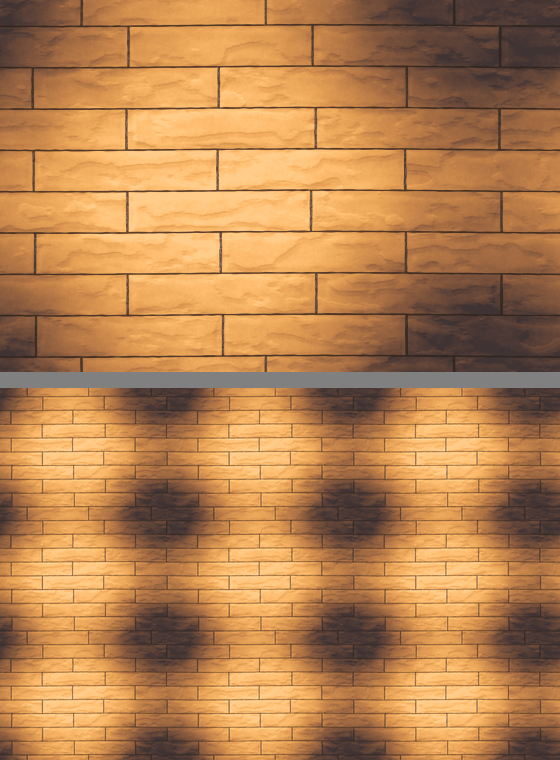
Top, the tile; bottom, the same tile 3 across and 3 down.
This texture is drawn by a Shadertoy shader. Its source:

```glsl
// Rock-faced sandstone bricks in running bond, warmed by a soft pool of light.

const float TAU = 6.2831853;
const vec2 BRICKS = vec2(3.0, 9.0);   // repeats across and down
const float ASPECT = 4.5;             // brick length in row heights

float hash(vec2 p) {
    return fract(sin(dot(p, vec2(12.9898, 78.233))) * 43758.5453);
}

float noise(vec2 p) {
    vec2 i = floor(p), f = fract(p);
    f = f * f * (3.0 - 2.0 * f);
    return mix(mix(hash(i), hash(i + vec2(1, 0)), f.x),
               mix(hash(i + vec2(0, 1)), hash(i + vec2(1, 1)), f.x), f.y);
}

float fbm(vec2 p) {
    float sum = 0.0, amp = 0.5;
    for (int i = 0; i < 5; i++) {
        sum += amp * noise(p);
        p = mat2(1.6, 1.2, -1.2, 1.6) * p + 3.7;
        amp *= 0.5;
    }
    return sum;
}

// Sideways wander of the upright joint to the left of a brick
float jointShift(float column, float row) {
    return 0.03 * (hash(vec2(mod(column, BRICKS.x), row) + 5.3) - 0.5);
}

// Distance inwards from the joints; q is in row heights
float inset(vec2 q, float len) {
    vec2 d = min(q, vec2(len, 1.0) - q) - vec2(0.03, 0.019);
    return min(d.x, d.y);
}

// Height of the split face: ragged plateau with a few long broken ledges
float relief(vec2 q, float len, vec2 seed) {
    float d = inset(q, len);
    float n = fbm(q * vec2(0.8, 1.7) + seed);
    float ledge = 3.2 * (n + 0.3 * q.y) + hash(seed);
    float steps = floor(ledge) + smoothstep(0.76, 1.0, fract(ledge));
    float plateau = smoothstep(0.04, 0.16, d + 0.45 * (n - 0.5));
    return 0.1 * plateau + 0.15 * steps + 0.3 * n
         + 0.035 * fbm(q * 10.0 + seed);
}

// Stone colour from deep brown shade to pale gold
vec3 stone(float l) {
    return vec3(0.25 + 1.23 * l - 0.45 * l * l,
                0.20 + 0.6 * l,
                0.20 + 0.16 * l + 0.18 * pow(l, 6.0));
}

void mainImage(out vec4 fragColor, in vec2 fragCoord) {
    vec2 uv = fragCoord / iResolution.xy;
    float px = 0.7 * BRICKS.y / iResolution.y;

    // Half bond; the last of the odd number of rows closes it with a quarter
    float y = uv.y * BRICKS.y - 0.38 + 0.02 * sin(TAU * uv.x + 1.0);
    float row = mod(floor(y), BRICKS.y);
    float bond = row > BRICKS.y - 1.5 ? 0.25 : 0.5 * mod(row, 2.0);
    float x = uv.x * BRICKS.x - 0.18 - bond;

    // Find the brick between two wandering joints
    float column = floor(x);
    float left = column + jointShift(column, row);
    float right = column + 1.0 + jointShift(column + 1.0, row);
    if (x < left) {
        column -= 1.0;
        right = left;
        left = column + jointShift(column, row);
    } else if (x > right) {
        column += 1.0;
        left = right;
        right = column + 1.0 + jointShift(column + 1.0, row);
    }
    vec2 id = vec2(mod(column, BRICKS.x), row);
    vec2 q = vec2((x - left) * ASPECT, fract(y));
    float len = (right - left) * ASPECT;
    vec2 seed = 40.0 * vec2(hash(id + 1.7), hash(id + 8.1));

    // Pool of light that wraps round both axes, with a soft ceiling
    vec2 glow = cos(TAU * (uv - vec2(0.38, 0.48)));
    float light = 0.56 + 0.4 * glow.x + 0.27 * glow.y;
    light = -log(exp(-12.0 * light) + exp(-12.0 * 0.93)) / 12.0;
    light = max(light, 0.04);

    // Relief lit from above: crisp edges plus the broad shade of the facets
    float height = relief(q, len, seed);
    float crisp = height - relief(q + vec2(-0.015, 0.035), len, seed);
    float broad = height - relief(q + vec2(-0.06, 0.13), len, seed);
    float slope = 0.8 * clamp(crisp, -0.16, 0.1) + 0.55 * clamp(broad + 0.06, -0.25, 0.2);
    float grain = noise(q * 22.0 + seed) - 0.5;
    float tone = light + 0.08 * (hash(id + 3.3) - 0.5)
               + (0.5 + 0.4 * light) * (slope + 0.05 * grain)
               + 0.18 * (fbm(q * vec2(1.0, 1.5) + seed + 9.0) - 0.48);
    vec3 color = stone(clamp(tone, 0.0, 1.0));

    // Gritty mortar upright, plain brown shadow along the level joints
    float upright = smoothstep(0.02, 0.06, min(q.y, 1.0 - q.y));
    float grit = noise(q * 28.0 + seed) * upright;
    vec3 mortar = vec3(0.18, 0.14, 0.12)
                + light * (vec3(0.2, 0.11, 0.04) + 0.25 * grit);
    float d = inset(q, len) + 0.014 * (noise(q * 7.0 + seed) - 0.5);
    color = mix(mortar, color, smoothstep(-px, px, d));

    fragColor = vec4(color, 1.0);
}
```
